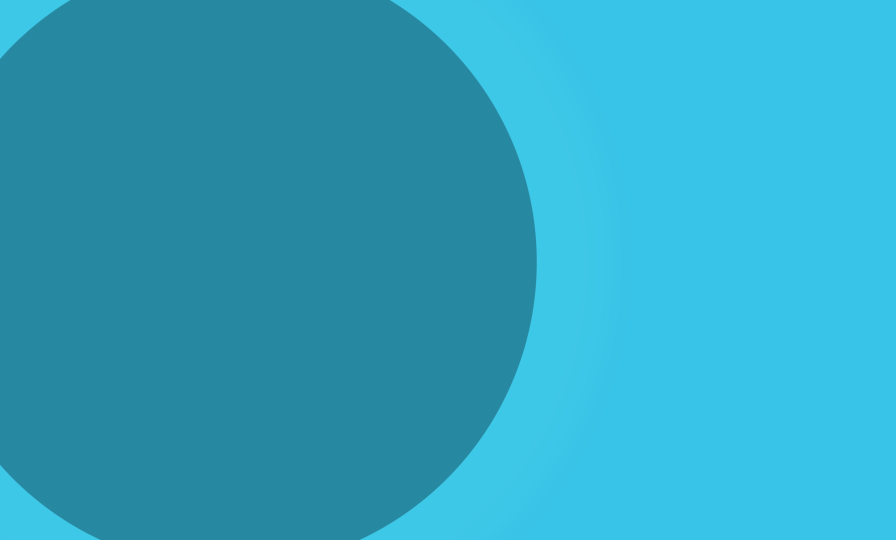
Give the GLSL for this background, as a Shadertoy shader.

```glsl
// A large teal disc on the left over a flat cyan field, with a faint halo.
// The disc is a smoothed circle distance; the halo fades with that distance.

float circleDistance(vec2 p, vec2 center, float radius) {
    return length(p - center) - radius;
}

void mainImage(out vec4 fragColor, in vec2 fragCoord) {
    // Height spans 0 to 1; x keeps the same scale
    vec2 p = fragCoord / iResolution.y;
    float pixel = 1.0 / iResolution.y;

    float disc = circleDistance(p, vec2(0.426, 0.515), 0.568);

    // Cyan field, slightly paler around the disc
    vec3 field = vec3(0.220, 0.765, 0.908);
    vec3 halo = vec3(0.245, 0.784, 0.906);
    vec3 color = mix(halo, field, smoothstep(0.06, 0.20, disc));

    // Teal disc
    vec3 teal = vec3(0.149, 0.533, 0.631);
    color = mix(teal, color, smoothstep(-0.75 * pixel, 0.75 * pixel, disc));

    fragColor = vec4(color, 1.0);
}
```
